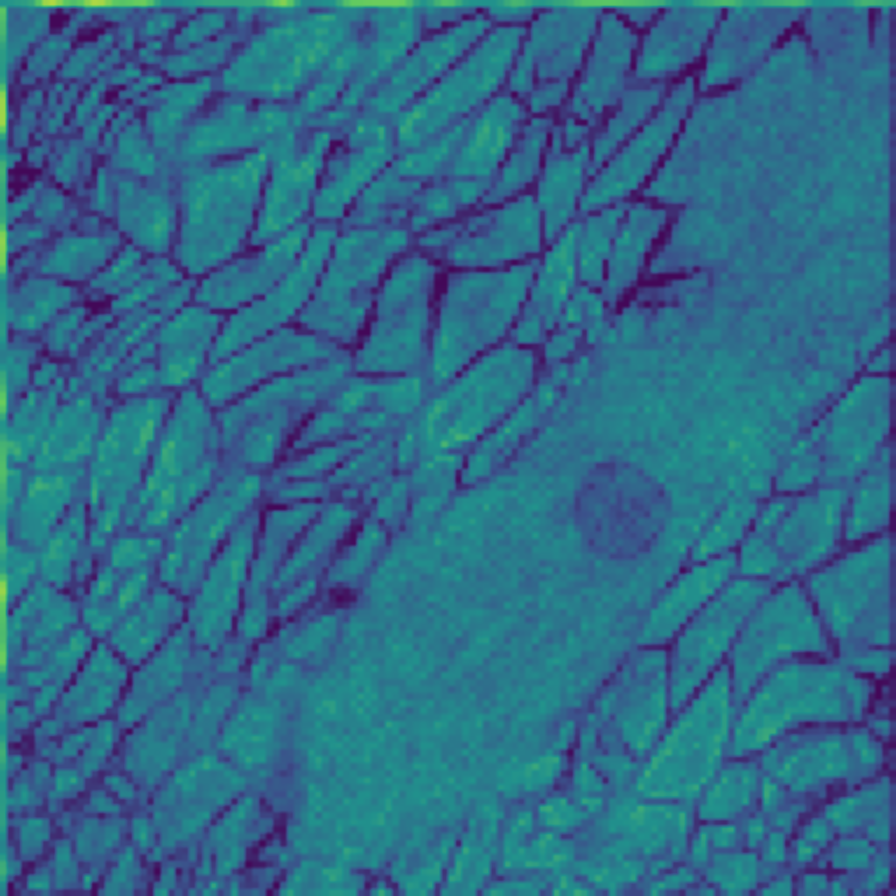
A Shadertoy shader for this texture:

```glsl
// Coarse-grained false-colour micrograph of slanted cells with dark membranes.
const float GRID = 128.0;                  // grains per canvas side
const float SLANT = 0.87;                  // main direction of the cells, radians
const vec2 CELL_SCALE = vec2(7.5, 17.0);   // cells per canvas, along and across
const vec2 FINE_SCALE = vec2(15.0, 27.0);
const float BASE_TONE = 0.425;
const float GRAIN = 0.20;
const float MEMBRANE_DEPTH = 0.29;
const float MEMBRANE_WIDTH = 0.0085;
const int SPOTS = 16;
const vec2 BODY_CENTER = vec2(0.69, 0.43);
const float BODY_RADIUS = 0.053;

const vec3 VIOLET = vec3(0.267, 0.005, 0.329);
const vec3 BLUE = vec3(0.229, 0.322, 0.546);
const vec3 TEAL = vec3(0.128, 0.567, 0.551);
const vec3 GREEN = vec3(0.369, 0.789, 0.383);
const vec3 YELLOW = vec3(0.993, 0.906, 0.144);

float hash(vec2 p) {
    return fract(sin(dot(p, vec2(127.1, 311.7))) * 43758.5453);
}

vec2 hash2(vec2 p) {
    return vec2(hash(p), hash(p + 37.3));
}

float noise(vec2 p) {
    vec2 i = floor(p), f = fract(p);
    f = f * f * (3.0 - 2.0 * f);
    return mix(mix(hash(i), hash(i + vec2(1, 0)), f.x),
               mix(hash(i + vec2(0, 1)), hash(i + vec2(1, 1)), f.x), f.y);
}

float segment(vec2 p, vec2 a, vec2 b) {
    vec2 d = b - a;
    return length(p - a - d * clamp(dot(p - a, d) / dot(d, d), 0.0, 1.0));
}

vec2 slanted(vec2 p) {
    float c = cos(SLANT), s = sin(SLANT);
    return vec2(c * p.x + s * p.y, c * p.y - s * p.x);
}

// Distance, in canvas units, to the border of stretched Voronoi cells
float membrane(vec2 p, vec2 scale) {
    vec2 q = p * scale, i = floor(q), f = fract(q), nearest = vec2(0);
    float best = 9.0;
    for (int y = -1; y <= 1; y++)
    for (int x = -1; x <= 1; x++) {
        vec2 o = vec2(x, y);
        vec2 r = o + hash2(i + o) - f;
        if (dot(r, r) < best) { best = dot(r, r); nearest = r; }
    }
    float edge = 1.0;
    for (int y = -2; y <= 2; y++)
    for (int x = -2; x <= 2; x++) {
        vec2 o = vec2(x, y);
        vec2 r = o + hash2(i + o) - f, d = r - nearest;
        if (dot(d, d) > 0.0001)
            edge = min(edge, dot(0.5 * (r + nearest), d) / length(d * scale));
    }
    return edge;
}

float lineMask(float d) {
    return 1.0 - smoothstep(0.2 * MEMBRANE_WIDTH, MEMBRANE_WIDTH, d);
}

// Small dark spots, mostly in the upper left, and larger stained patches
float darkSpots(vec2 p) {
    float dark = 0.0;
    for (int k = 0; k < SPOTS; k++) {
        vec2 h = hash2(vec2(float(k), 5.0));
        vec2 d = slanted(p - vec2(0.42, 0.36) * h - vec2(0.0, 0.62)) * vec2(0.75, 1.15);
        float r = mix(0.013, 0.026, hash(h));
        dark = max(dark, 1.0 - smoothstep(0.3 * r, r, length(d)));
    }
    float ragged = 0.025 * (noise(p * 30.0) - 0.5);
    float patches = min(segment(p, vec2(0.69, 0.66), vec2(0.75, 0.70)),
                        segment(p, vec2(0.29, 0.03), vec2(0.33, 0.21)));
    return max(dark, 0.85 * (1.0 - smoothstep(0.004, 0.034, patches + ragged)));
}

// Tone of one grain, 0 is violet and 1 is yellow
float grainTone(vec2 cell) {
    cell = clamp(cell, 0.0, GRID - 1.0);
    vec2 p = (cell + 0.5) / GRID;
    vec2 warp = vec2(noise(p * 7.0), noise(p * 7.0 + 19.0)) - 0.5;
    vec2 q = slanted(p + 0.07 * warp);
    float calm = segment(p, vec2(0.43, 0.19), vec2(0.96, 0.77)) + 0.15 * (noise(p * 6.0 + 3.0) - 0.5);
    float busy = smoothstep(0.09, 0.17, calm);

    float tone = BASE_TONE + 0.13 * (noise(p * 6.0 + 8.0) - 0.5);
    tone += 0.17 * (noise(slanted(p) * vec2(26.0, 52.0)) - 0.5) * mix(0.6, 1.0, busy);
    tone += GRAIN * (0.5 * (hash(cell) + hash(cell + 71.7)) - 0.5);
    tone -= 0.05 * smoothstep(0.55, 0.85, p.x) * smoothstep(0.4, 0.7, p.y);

    float border = membrane(q, CELL_SCALE);
    float fine = membrane(q + 3.7, FINE_SCALE);
    float broken = smoothstep(0.2, 0.5, noise(p * 19.0 + 41.0));
    float fineArea = smoothstep(0.45, 0.65, noise(p * 8.0 + 60.0));
    float lines = max(lineMask(border) * mix(0.45, 1.0, broken), 0.8 * lineMask(fine) * fineArea);
    float rim = smoothstep(0.008, 0.012, border) * (1.0 - smoothstep(0.014, 0.022, border));
    tone += busy * (0.05 * rim - MEMBRANE_DEPTH * lines);
    tone -= 0.25 * darkSpots(p);

    // Round body with a darker wall
    float body = length(p - BODY_CENTER) + 0.015 * (noise(p * 25.0) - 0.5) - BODY_RADIUS;
    tone -= 0.12 * (1.0 - smoothstep(-0.008, 0.004, body)) + 0.11 * lineMask(abs(body));

    // Bright top and left margins, dark right margin
    float top = 0.43 + 0.5 * noise(vec2(cell.x * 0.3, 2.0)) * (1.0 - 0.55 * p.x);
    if (cell.x > GRID - 1.5) tone = 0.5 * tone;
    if (cell.x < 0.5) tone = 0.4 + 0.45 * noise(vec2(cell.y * 0.3, 9.0));
    if (cell.y > GRID - 1.5) tone = top;
    return clamp(tone, 0.02, 1.0);
}

vec3 palette(float t) {
    vec3 c = mix(VIOLET, BLUE, clamp(t * 4.0, 0.0, 1.0));
    c = mix(c, TEAL, clamp(t * 4.0 - 1.0, 0.0, 1.0));
    c = mix(c, GREEN, clamp(t * 4.0 - 2.0, 0.0, 1.0));
    return mix(c, YELLOW, clamp(t * 4.0 - 3.0, 0.0, 1.0));
}

void mainImage(out vec4 fragColor, in vec2 fragCoord) {
    vec2 g = fragCoord / iResolution.xy * GRID - 0.5;
    vec2 i = floor(g), f = smoothstep(0.1, 0.9, fract(g));
    float low = mix(grainTone(i), grainTone(i + vec2(1, 0)), f.x);
    float high = mix(grainTone(i + vec2(0, 1)), grainTone(i + vec2(1, 1)), f.x);
    fragColor = vec4(palette(mix(low, high, f.y)), 1.0);
}
```
